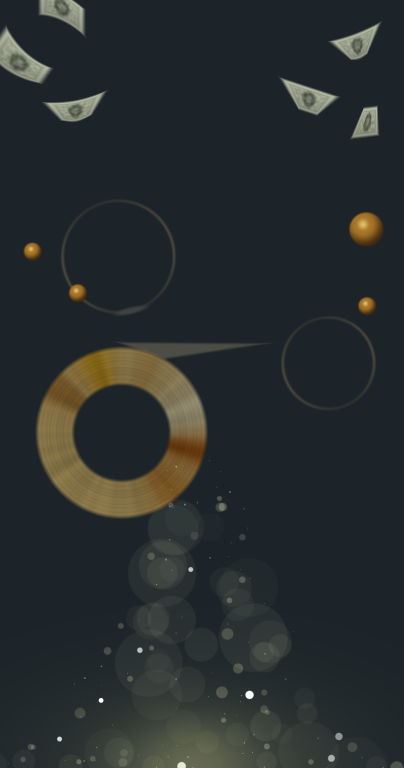
Reproduce this background procedurally as a Shadertoy shader.

```glsl
// Dark slate backdrop: curled banknotes above, thin hoops, gold beads and a
// brushed gold ring in the middle, and a warm cone of bokeh rising from below.
// Each part is a soft-edged distance shape; the canvas is 100 units wide.

const float TAU = 6.28318;
const vec3 SLATE = vec3(0.108, 0.140, 0.160);
const vec3 PAPER = vec3(0.70, 0.72, 0.63);
const vec3 INK   = vec3(0.25, 0.28, 0.23);
const vec3 BOKEH = vec3(0.47, 0.46, 0.34);

vec3 hash3(float n) {
    return fract(sin(vec3(n, n + 37.2, n + 81.7) * vec3(12.99, 78.23, 39.35)) * 4375.85);
}

vec2 gradientAt(vec2 cell) {
    float a = TAU * fract(sin(dot(cell, vec2(127.1, 311.7))) * 4375.85);
    return vec2(cos(a), sin(a));
}

float gradientNoise(vec2 p) {
    vec2 i = floor(p), f = p - i, w = f * f * (3.0 - 2.0 * f), e = vec2(1, 0);
    float low  = mix(dot(gradientAt(i), f), dot(gradientAt(i + e), f - e), w.x);
    float high = mix(dot(gradientAt(i + e.yx), f - e.yx), dot(gradientAt(i + 1.0), f - 1.0), w.x);
    return mix(low, high, w.y);
}

// Coverage of a signed distance with a soft edge
float cover(float d, float blur) { return 1.0 - smoothstep(-blur, blur, d); }

// Distance to the right-hand side of the line a to b
float side(vec2 p, vec2 a, vec2 b) {
    vec2 d = normalize(b - a);
    return dot(p - a, vec2(d.y, -d.x));
}

// Sheet spanned by two half axes; flare = (width by height, height by width)
vec3 banknote(vec3 col, vec2 p, vec2 c, vec2 axisU, vec2 axisV, float bend, vec2 flare) {
    vec2 q = inverse(mat2(axisU, axisV)) * (p - c);
    q.x /= max(1.0 + flare.x * q.y, 0.3);
    q.y = (q.y - bend * (1.0 - q.x * q.x)) / max(1.0 + flare.y * q.x, 0.3);
    float edge = max(abs(q.x) - 1.0, abs(q.y) - 1.0);
    float frame = cover(abs(edge + 0.24) - 0.04, 0.10);
    float oval = cover(length(q * vec2(2.6, 1.4)) - 0.9, 0.25);
    float face = cover(length(q * vec2(4.5, 2.4)) - 0.7, 0.4);
    float print = 0.5 + gradientNoise(q * vec2(7.0, 4.0) + c);
    float ink = 0.3 * frame + 0.62 * oval - 0.35 * face + 0.3 * print * cover(edge + 0.3, 0.1);
    vec3 sheet = mix(PAPER, INK, clamp(ink, 0.0, 1.0)) * (0.93 + 0.1 * q.y);
    return mix(col, sheet, cover(edge, 0.13));
}

vec3 bead(vec3 col, vec2 p, vec2 c, float r) {
    vec2 q = (p - c) / r;
    float light = 1.0 - 0.75 * length(q - vec2(-0.2, 0.3));
    vec3 gold = mix(vec3(0.25, 0.16, 0.06), vec3(0.66, 0.46, 0.15), smoothstep(0.0, 0.65, light));
    gold = mix(gold, vec3(0.86, 0.74, 0.45), smoothstep(0.65, 1.0, light));
    return mix(col, gold, cover(length(p - c) - r, 0.35));
}

vec3 hoop(vec3 col, vec2 p, vec2 c, float r) {
    vec2 d = p - c;
    float sheen = 0.65 + 0.3 * sin(2.0 * atan(d.y, d.x) + 0.8);
    return mix(col, vec3(0.32, 0.30, 0.24), sheen * cover(abs(length(d) - r) - 0.3, 0.45));
}

// Weight of a highlight around one angle of the ring
float lobe(float a, float centre, float width) {
    float d = 2.0 * sin(0.5 * (a - centre)) / width;
    return exp(-d * d);
}

vec3 brushedRing(vec3 col, vec2 p, vec2 c, float r, float halfWidth) {
    vec2 d = p - c;
    float dist = length(d), a = atan(d.y, d.x);
    vec3 metal = vec3(0.51, 0.44, 0.27);
    metal = mix(metal, vec3(0.52, 0.49, 0.39), lobe(a, 0.35, 0.45));
    metal = mix(metal, vec3(0.50, 0.38, 0.08), lobe(a, 1.93, 0.24));
    metal = mix(metal, vec3(0.42, 0.30, 0.13), lobe(a, 2.55, 0.22));
    metal = mix(metal, vec3(0.42, 0.33, 0.18), 0.7 * lobe(a, 1.2, 0.16));
    metal = mix(metal, vec3(0.47, 0.33, 0.14), lobe(a, -0.85, 0.32));
    metal = mix(metal, vec3(0.40, 0.22, 0.05), lobe(a, -0.25, 0.20));
    float streaks = gradientNoise(d / max(dist, 0.01) * 7.0);
    float grooves = gradientNoise(vec2(dist * 2.2, 3.4));
    metal *= 1.0 + 0.16 * streaks + 0.10 * grooves;
    return mix(col, metal, cover(abs(dist - r) - halfWidth, 0.6));
}

// Random place in a cone that narrows upwards
vec2 conePoint(vec3 h, float top, float crowding) {
    float t = pow(h.y, crowding);
    float x = h.x - 0.5;
    return vec2(49.0 + x * mix(112.0, 14.0, sqrt(t)), t * top);
}

// Adds a layer of scattered discs with radii from size.x to size.y
vec3 bokeh(vec3 col, vec2 p, int count, float seed, vec2 size, float top, vec3 tint, float blur) {
    for (int i = 0; i < count; i++) {
        vec3 h = hash3(float(i) * 1.37 + seed);
        float r = mix(size.x, size.y, h.z * h.z);
        float d = length(p - conePoint(h, top, 1.7)) - r;
        col += tint * (0.35 + 0.65 * fract(h.z * 17.0)) * cover(d, blur);
    }
    return col;
}

void mainImage(out vec4 fragColor, in vec2 fragCoord) {
    vec2 p = fragCoord * 100.0 / iResolution.x;
    float pixel = 100.0 / iResolution.x;
    vec3 col = SLATE;

    // Banknotes
    col = banknote(col, p, vec2(15.3, 187.2), vec2(5.4, -2.5), vec2(0.0, 3.2), 0.35, vec2(0));
    col = banknote(col, p, vec2(5.4, 175.7), vec2(5.9, -4.3), vec2(1.7, 2.5), -0.45, vec2(0, -0.25));
    col = banknote(col, p, vec2(18.7, 163.5), vec2(5.5, 1.0), vec2(-0.2, 2.5), -0.35, vec2(0.33, 0));
    col = banknote(col, p, vec2(88.4, 179.1), vec2(4.0, 1.5), vec2(-0.5, 3.0), -0.15, vec2(0.5, 0));
    col = banknote(col, p, vec2(76.4, 165.4), vec2(4.6, -1.5), vec2(0.2, 3.0), 0.0, vec2(0.5, 0));
    col = banknote(col, p, vec2(91.0, 159.9), vec2(2.5, 0.3), vec2(0.7, 3.6), 0.0, vec2(-0.33, 0));

    // Hoops, smear and sliver
    col = hoop(col, p, vec2(29.3, 126.6), 13.8);
    col = hoop(col, p, vec2(81.3, 100.2), 11.3);
    vec2 s = p - vec2(32.4, 113.2);
    float smear = length(vec2(s.x / 4.6, s.y - 0.22 * s.x)) - 0.8;
    col = mix(col, vec3(0.27, 0.29, 0.28), 0.75 * cover(smear, 0.4));
    vec2 a = vec2(29.5, 105.3), b = vec2(40.6, 101.3), c = vec2(65.0, 105.0);
    float sliver = max(max(side(p, a, b), side(p, b, c)), side(p, c, a));
    col = mix(col, vec3(0.32, 0.32, 0.28), 0.9 * cover(sliver, 0.5));

    // Gold ring and beads
    col = brushedRing(col, p, vec2(30.1, 83.0), 16.5, 4.5);
    col = bead(col, p, vec2(8.1, 127.8), 2.2);
    col = bead(col, p, vec2(19.3, 117.5), 2.2);
    col = bead(col, p, vec2(90.7, 133.3), 4.2);
    col = bead(col, p, vec2(90.9, 114.3), 2.2);

    // Warm glow and bokeh
    vec2 core = (p - vec2(48, 0)) / vec2(17, 12), haze = (p - vec2(48, 0)) / vec2(42, 22);
    col += vec3(0.20, 0.19, 0.11) * exp(-dot(core, core));
    col += vec3(0.09, 0.085, 0.05) * exp(-dot(haze, haze));
    col = bokeh(col, p, 44, 3.1, vec2(2.5, 8.5), 62.0, BOKEH * 0.10, 0.25);
    col = bokeh(col, p, 32, 91.7, vec2(0.6, 1.6), 70.0, BOKEH * 0.42, 0.2);
    col = bokeh(col, p, 80, 47.3, vec2(0.08, 0.25), 78.0, BOKEH * 0.6, pixel * 0.5);
    col = bokeh(col, p, 8, 63.9, vec2(0.5, 1.2), 50.0, vec3(1.1), 0.2);

    fragColor = vec4(min(col, 1.0), 1.0);
}
```
